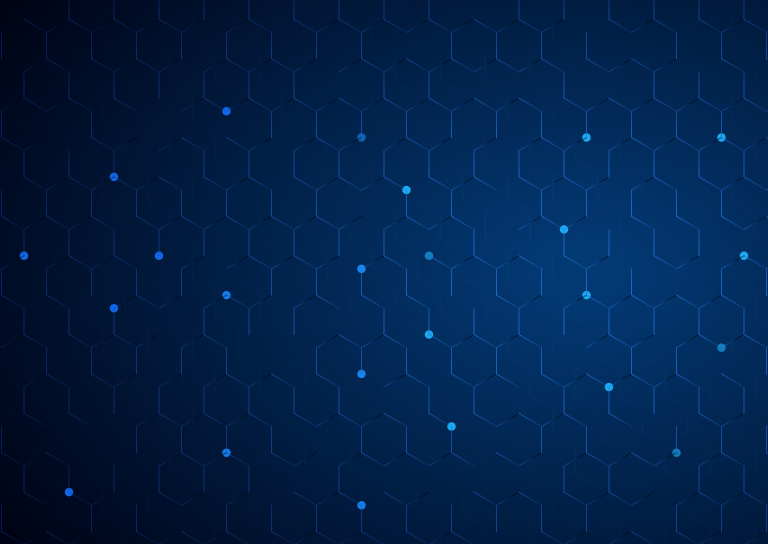
Write a WebGL 2 fragment shader that draws this background.

```glsl
#version 300 es
precision highp float;

uniform vec2 u_resolution;
out vec4 fragColor;

// Lengths are fractions of the canvas height
const vec2 CELL = vec2(0.04136, 0.07243);      // half hexagon width, row step
const vec2 ORIGIN = vec2(0.0441, 0.8438);      // middle of one upright edge
const vec2 FAINT_SHIFT = vec2(0.0207, 0.0313);
const float LINE_HALF = 0.0009;
const float KEEP_UPRIGHT = 0.78;
const float KEEP_SLANT = 0.72;
const float FAINT_ALPHA = 0.13;

const vec2 GLOW_CENTER = vec2(1.066, 0.504);
const vec2 GLOW_RADIUS = vec2(1.14, 0.79);
const vec3 GLOW_COLOR = vec3(0.012, 0.238, 0.475);
const vec3 NIGHT_COLOR = vec3(0.0, 0.034, 0.122);

const vec3 LINE_DIM = vec3(0.06, 0.22, 0.55);
const vec3 LINE_BRIGHT = vec3(0.14, 0.46, 0.90);
const vec3 SHADE_COLOR = vec3(0.0, 0.02, 0.07);

const vec2 DOT_GRID = vec2(6.0, 4.0);
const vec2 DOT_LOW = vec2(0.03, 0.095);
const vec2 DOT_HIGH = vec2(1.40, 0.825);
const float DOT_RADIUS = 0.0077;
const vec3 DOT_BLUE = vec3(0.07, 0.42, 0.95);
const vec3 DOT_CYAN = vec3(0.11, 0.70, 0.97);

float hash(vec2 p) {
    vec3 q = fract(vec3(p.xyx) * 0.1031);
    q += dot(q, q.yzx + 33.33);
    return fract((q.x + q.y) * q.z);
}

// Distance to a segment, and position along it
vec2 segment(vec2 p, vec2 a, vec2 b) {
    vec2 d = b - a;
    float t = clamp(dot(p - a, d) / dot(d, d), 0.0, 1.0);
    return vec2(length(p - a - t * d), t);
}

float stroke(float dist, float halfWidth, float px) {
    return clamp((halfWidth - dist) / px + 0.5, 0.0, 1.0);
}

// Honeycomb edges: x is the lit line, y the shaded end of rising edges
vec2 honeycomb(vec2 p, float seed, float px) {
    vec2 base = round((p - ORIGIN) / CELL);
    vec2 ink = vec2(0.0);
    for (int j = -1; j <= 1; j++) {
        for (int i = -1; i <= 1; i++) {
            vec2 id = base + vec2(i, j);
            if (mod(id.x + id.y, 2.0) > 0.5) continue;
            vec2 mid = ORIGIN + id * CELL;
            vec2 top = mid + vec2(0.0, CELL.y / 3.0);
            vec2 joint = vec2(CELL.x, CELL.y / 3.0);
            vec2 key = id + 50.0 + seed;

            vec2 upright = segment(p, 2.0 * mid - top, top);
            float on = step(hash(key), KEEP_UPRIGHT);
            ink.x = max(ink.x, on * stroke(upright.x, LINE_HALF, px) * mix(1.0, 0.75, upright.y));

            vec2 falling = segment(p, top + joint * vec2(-1.0, 1.0), top);
            on = step(hash(key + 17.0), KEEP_SLANT);
            ink.x = max(ink.x, on * stroke(falling.x, LINE_HALF, px) * mix(0.9, 0.25, falling.y));

            vec2 rising = segment(p, top, top + joint);
            on = step(hash(key + 31.0), KEEP_SLANT) * stroke(rising.x, LINE_HALF, px);
            ink.x = max(ink.x, on * 0.6 * (1.0 - smoothstep(0.1, 0.6, rising.y)));
            ink.y = max(ink.y, on * smoothstep(0.45, 0.75, rising.y));
        }
    }
    return ink;
}

// Nearest honeycomb corner in the column closest to a point
vec2 snapToCorner(vec2 p, float side) {
    vec2 g = (p - ORIGIN) / CELL;
    float column = round(g.x);
    float row = column + 2.0 * round((g.y - column) * 0.5);
    return ORIGIN + vec2(column, row + side / 3.0) * CELL;
}

void main() {
    vec2 p = gl_FragCoord.xy / u_resolution.y;
    float px = 1.0 / u_resolution.y;

    // Background glow
    vec2 q = (p - GLOW_CENTER) / GLOW_RADIUS;
    float falloff = sqrt(dot(q, q) + 0.003);
    vec3 color = mix(GLOW_COLOR, NIGHT_COLOR, min(falloff, 1.1));
    float light = 1.0 - smoothstep(0.1, 1.1, falloff);

    // Faint shifted honeycomb, showing in soft patches
    float patches = 0.6 + 0.4 * sin(p.x * 8.0 + 2.0 * sin(p.y * 5.0)) * sin(p.y * 9.0 + p.x * 3.0);
    float faint = honeycomb(p - FAINT_SHIFT, 200.0, px).x;
    color = mix(color, LINE_BRIGHT, faint * patches * FAINT_ALPHA * (0.35 + 0.65 * light));

    // Scattered dots, one per coarse cell, on honeycomb corners
    for (float j = 0.0; j < DOT_GRID.y; j++) {
        for (float i = 0.0; i < DOT_GRID.x; i++) {
            vec2 id = vec2(i, j) + 3.0;
            vec2 jitter = vec2(hash(id), hash(id + 41.0));
            vec2 spot = mix(DOT_LOW, DOT_HIGH, (vec2(i, j) + mix(vec2(0.1), vec2(0.9), jitter)) / DOT_GRID);
            vec2 center = snapToCorner(spot, hash(id + 73.0) < 0.5 ? -1.0 : 1.0);
            float tint = smoothstep(0.35, 0.85, center.x + 0.3 * hash(id + 97.0) - 0.15);
            float alpha = hash(id + 113.0) < 0.2 ? 0.6 : 0.95;
            float disc = stroke(length(p - center), DOT_RADIUS, px);
            color = mix(color, mix(DOT_BLUE, DOT_CYAN, tint), disc * alpha);
        }
    }

    // Main honeycomb over everything
    vec2 ink = honeycomb(p, 0.0, px);
    color = mix(color, SHADE_COLOR, ink.y * 0.6);
    color = mix(color, mix(LINE_DIM, LINE_BRIGHT, light), ink.x * mix(0.55, 0.85, light));

    fragColor = vec4(color, 1.0);
}
```
